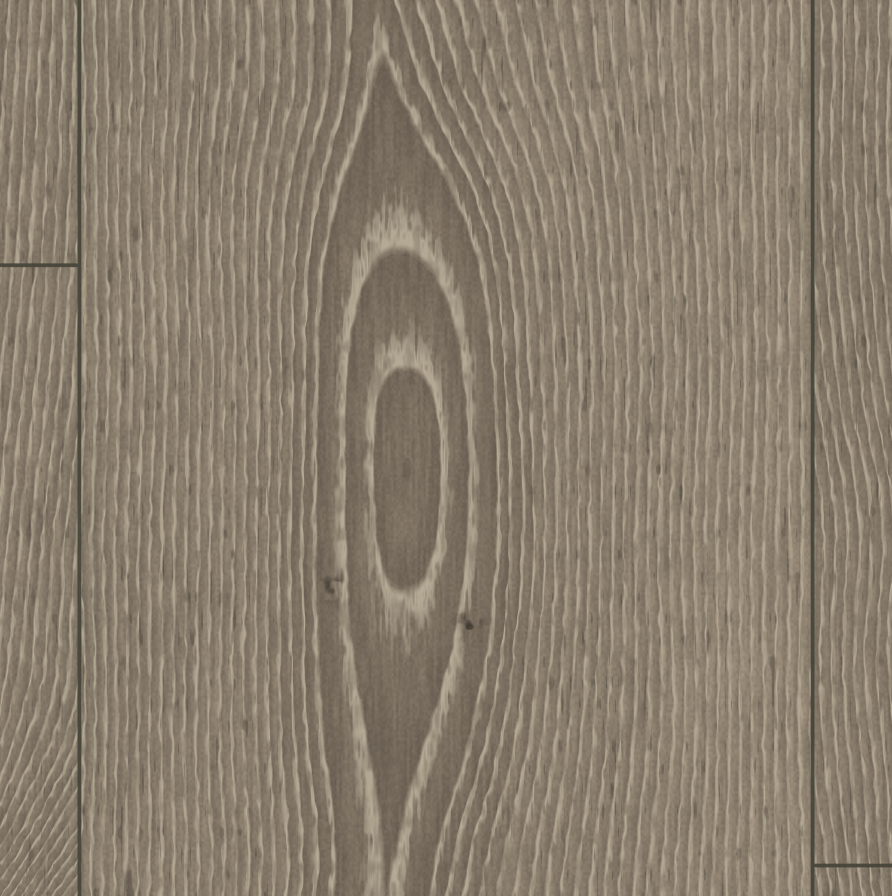
A WebGL 1 fragment shader for this texture:

```glsl
precision highp float;
// Limed oak floor: one wide plank with cathedral grain between two side planks.
uniform vec2 u_resolution;

const vec3 HEART_WOOD = vec3(0.475, 0.430, 0.372);
const vec3 OUTER_WOOD = vec3(0.532, 0.485, 0.420);
const vec3 LIME_COLOR = vec3(0.720, 0.678, 0.595);
const vec3 SEAM_COLOR = vec3(0.270, 0.265, 0.225);

const vec2 HEART = vec2(0.457, 0.476);  // centre of the innermost ring
const float LEFT_SEAM = 0.089;
const float RIGHT_SEAM = 0.911;
const float LEFT_BUTT = 0.704;          // end joint heights
const float RIGHT_BUTT = 0.034;
const float SEAM_HALF_WIDTH = 0.0021;
const float HEART_SPACING = 0.031;      // ring pitch near the heart
const float EXTRA_RINGS = 44.0;         // added rings per unit further out
const float SIDE_SPACING = 0.0128;
const float LIME_WIDTH = 0.28;          // share of one ring
const vec2 KNOT_A = vec2(0.373, 0.345);
const vec2 KNOT_B = vec2(0.526, 0.303);
const float KNOT_RADIUS = 0.014;

float hash(vec2 p) {
  vec3 q = fract(vec3(p.xyx) * 0.1031);
  q += dot(q, q.yzx + 33.33);
  return fract((q.x + q.y) * q.z);
}

float noise(vec2 p) {
  vec2 i = floor(p), f = fract(p);
  f = f * f * (3.0 - 2.0 * f);
  return mix(mix(hash(i), hash(i + vec2(1.0, 0.0)), f.x),
             mix(hash(i + vec2(0.0, 1.0)), hash(i + 1.0), f.x), f.y);
}

float knot(vec2 p, vec2 center) {
  vec2 d = (p - center) / KNOT_RADIUS;
  return exp(-dot(d, d));
}

// Distance from the heart along stretched rings, pointed towards their ends.
float heartRadius(vec2 p) {
  vec2 d = p - HEART;
  float falloff = exp(-16.0 * d.x * d.x);
  d.x += 0.12 * d.y * d.y * falloff;
  float rise = d.y > 0.0 ? 0.14 * (1.0 - exp(-d.y / 0.37))
                         : 0.075 * (1.0 - exp(d.y / 0.2));
  float power = mix(2.7, 1.4, smoothstep(0.1, 0.45, abs(d.y)));
  float sum = pow(abs(d.x) + 1e-4, power) + pow(rise * falloff + 1e-4, power);
  return pow(sum, 1.0 / power);
}

float mainRings(vec2 p) {
  float r = heartRadius(p);
  return (r - 0.005) / HEART_SPACING + EXTRA_RINGS * max(r - 0.1, 0.0);
}

float sideRings(vec2 p) {
  if (p.x > 0.5) {
    float wave = 0.005 * sin(p.y * 11.0) + 0.010 * noise(p * vec2(9.0, 7.0));
    return (p.x + 0.07 * p.y + wave) / SIDE_SPACING;
  }
  if (p.y > LEFT_BUTT) return (p.x - 0.05 * p.y) / SIDE_SPACING + 0.4;
  float bend = max(0.27 - p.y, 0.0);
  return (p.x - 0.09 * p.y + 1.3 * bend * bend) / SIDE_SPACING;
}

float seamLine(float d, float pixel) {
  return 1.0 - smoothstep(-pixel, pixel, abs(d) - SEAM_HALF_WIDTH);
}

void main() {
  vec2 p = gl_FragCoord.xy / u_resolution;
  float pixel = 0.8 / min(u_resolution.x, u_resolution.y);
  bool isMain = p.x > LEFT_SEAM && p.x < RIGHT_SEAM;

  // Wobble of the grain, stronger around the knots
  float knots = knot(p, KNOT_A) + knot(p, KNOT_B);
  vec2 q = p;
  q.x += 0.008 * (noise(p * vec2(12.0, 5.0)) - 0.5);
  q.x += 0.0030 * (noise(p * vec2(130.0, 65.0)) - 0.5);
  q += 0.012 * knots * (vec2(noise(p * 90.0), noise(p * 90.0 + 40.0)) - 0.5);

  // Growth rings: crisp inner edge, ragged outer edge
  float rings = isMain ? mainRings(q) : sideRings(q);
  float outer = isMain ? smoothstep(2.5, 9.0, rings) : 0.8;
  float phase = fract(rings);
  float fibre = 0.6 * noise(p * vec2(300.0, 36.0)) + 0.4 * noise(p * vec2(360.0, 95.0));
  float dash = noise(p * vec2(120.0, 62.0) + 7.0);
  float ragged = phase + 0.5 * (fibre - 0.5);
  float lime = smoothstep(0.0, 0.08 + 0.08 * outer, phase)
             * (1.0 - smoothstep(LIME_WIDTH * 0.6, LIME_WIDTH * 1.5, ragged));
  lime *= mix(1.0, smoothstep(0.05, 0.55, dash), 0.45 + 0.3 * outer);
  lime *= mix(1.0, smoothstep(0.1, 0.6, fibre), 0.5);
  if (isMain) lime *= smoothstep(0.5, 0.9, rings);

  // Wood tone, fibres and dark pores
  float cloud = noise(p * vec2(7.0, 3.0)) - 0.5;
  vec3 color = mix(HEART_WOOD, OUTER_WOOD, outer);
  color *= 1.0 + 0.05 * cloud - 0.08 * smoothstep(0.5, 1.0, phase);
  color *= 1.0 + 0.14 * (noise(p * vec2(330.0, 24.0) + 3.0) - 0.5);
  color *= 1.0 + 0.11 * (noise(p * vec2(420.0, 320.0)) - 0.5);
  if (isMain) color *= 1.0 + 0.05 * smoothstep(0.55, 0.85, p.x);
  color = mix(color, LIME_COLOR, 0.95 * lime);
  float pore = smoothstep(0.80, 0.95, noise(p * vec2(300.0, 42.0) + 19.0));
  color *= 1.0 - 0.18 * pore * outer;
  color *= 1.0 - 0.45 * min(knots, 1.0) * smoothstep(0.45, 0.8, noise(p * 150.0));

  // Joints between planks
  float seam = max(seamLine(p.x - LEFT_SEAM, pixel), seamLine(p.x - RIGHT_SEAM, pixel));
  if (p.x < LEFT_SEAM) seam = max(seam, seamLine(p.y - LEFT_BUTT, pixel));
  if (p.x > RIGHT_SEAM) seam = max(seam, seamLine(p.y - RIGHT_BUTT, pixel));
  gl_FragColor = vec4(mix(color, SEAM_COLOR, 0.92 * seam), 1.0);
}
```
